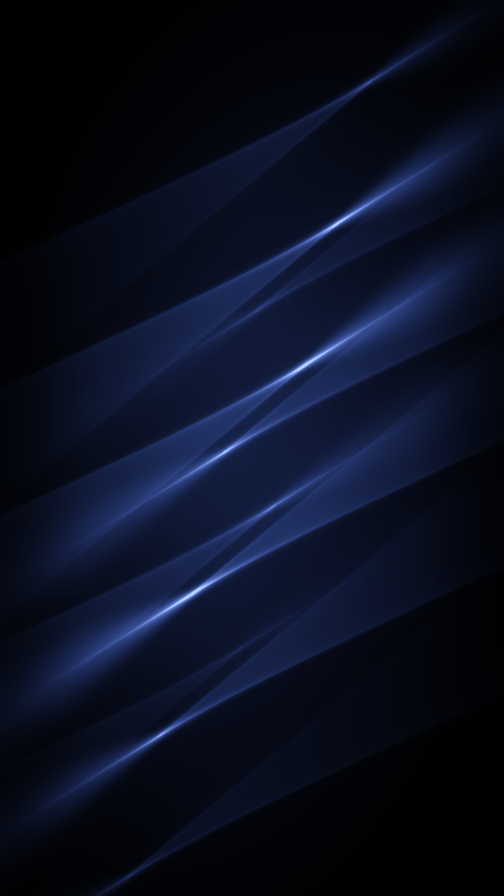
A WebGL 1 fragment shader for this background:

```glsl
precision highp float;
uniform vec2 u_resolution;

#define RIBBONS 5
#define RIBBON_STEP vec2(-0.036, -0.158)
#define FIRST_RISING vec2(0.135, 0.411)
#define FIRST_FALLING vec2(0.142, 0.481)
#define RAY_SLOPE 0.62
#define EDGE_SLOPE 0.46
#define INNER_SLOPE 0.84
#define SOFTNESS 0.002
#define HAZE 0.2

// Height of the ribbon's crest: a bent edge on the left, a straight ray on the right
float crest(float x) {
  float left = min(x, 0.0);
  return EDGE_SLOPE * left - 0.012 * (1.0 - exp(left / 0.08))
       + RAY_SLOPE * max(x, 0.0);
}

// Light of one ribbon whose tip lies at the origin
float ribbon(vec2 q, float strength) {
  float behind = max(-q.x, 0.0);
  float ahead = max(q.x, 0.0);
  float depth = (crest(q.x) - q.y) * 0.88;
  float inner = (q.y - INNER_SLOPE * q.x) * 0.77;
  float below = smoothstep(-SOFTNESS * 0.5, SOFTNESS, depth);
  float isLeft = smoothstep(0.0, 0.004, -q.x);

  // Translucent blade and the soft shade under its crest
  float blade = below * smoothstep(-SOFTNESS, SOFTNESS, inner);
  float sheet = 0.22 * blade * exp(-behind / 0.16);
  sheet += 0.2 * below * exp(-max(depth, 0.0) / 0.06 - behind / 0.32)
         * smoothstep(0.0, 0.15, behind);

  // Fine bright lines along the blade
  sheet += 0.33 * exp(-abs(depth) / 0.0017 - behind / 0.16 - ahead / 0.06);
  sheet += 0.25 * isLeft * exp(-abs(inner) / 0.0016 - behind / 0.09);

  // Flare at the tip and the widening ray beyond it
  float spread = depth / (0.005 + 0.19 * ahead);
  float flare = 0.45 * exp(-spread * spread - ahead / 0.25 - behind / 0.03);
  flare += 0.45 * exp(-abs(depth) / 0.0026 - (ahead + behind) / 0.055);
  return sheet * sqrt(strength) + flare * strength;
}

// A descending row of ribbons, strongest near its middle
float ribbonRow(vec2 p, vec2 first) {
  float light = 0.0;
  for (int i = 0; i < RIBBONS; i++) {
    vec2 tip = first + float(i) * RIBBON_STEP;
    float offset = (tip.y - 0.17) / 0.24;
    light += ribbon(p - tip, exp(-offset * offset));
  }
  return light;
}

// Deep blue that pales as the light grows
vec3 blueRamp(float light) {
  return vec3(0.28, 0.45, 1.0) * light
       + vec3(0.3, 0.25, 0.0) * light * light * light;
}

void main() {
  vec2 p = gl_FragCoord.xy / u_resolution - 0.5;
  p.x *= 0.5625;

  // Diagonal haze behind the ribbons
  float across = (p.y - 0.5 * p.x) / 0.32;
  float along = p.x / 0.2;
  float light = HAZE * exp(-across * across - along * along);

  // Two rows, the second turned by half a circle
  light += ribbonRow(p, FIRST_RISING);
  light += ribbonRow(-p, FIRST_FALLING);

  // Dimmer toward both sides
  light *= 1.0 - 0.55 * smoothstep(0.17, 0.29, abs(p.x));

  gl_FragColor = vec4(blueRamp(min(light, 1.1)), 1.0);
}
```
